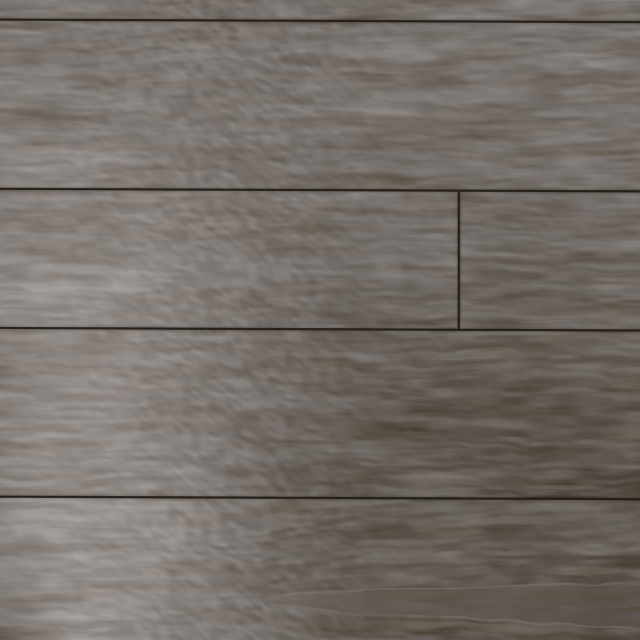
Give the GLSL for this texture, as a WebGL 1 fragment shader.

```glsl
precision highp float;

uniform vec2 u_resolution;

// Plank layout
const vec4 SEAM_HEIGHTS = vec4(0.9694, 0.7050, 0.4876, 0.2240);
const float SEAM_TILT = 0.004;
const float SEAM_HALF_WIDTH = 0.0017;
const float JOINT_X = 0.717;
const float JOINT_ROW = 2.0;

// Wood grain
const vec2 STREAK_FREQ = vec2(7.0, 85.0);
const vec2 FIBRE_FREQ = vec2(26.0, 150.0);
const vec2 FLECK_FREQ = vec2(75.0, 135.0);
const float STREAK_DEPTH = 0.125;
const float FIBRE_DEPTH = 0.085;
const float FLECK_DEPTH = 0.11;
const float PLANK_VARIATION = 0.022;

// Arched growth ring in the lowest plank
const vec2 ARCH_TIP = vec2(0.41, 0.061);
const float ARCH_CURVE = 500.0;

// Light and colour
const vec2 GLOW_CENTER = vec2(0.13, 0.14);
const vec2 GLOW_SIZE = vec2(0.30, 0.58);
const float GLOW_STRENGTH = 0.23;
const vec3 DARK_WOOD = vec3(0.23, 0.20, 0.17);
const vec3 LIGHT_WOOD = vec3(0.67, 0.65, 0.645);
const vec3 PORE_TINT = vec3(0.008, 0.001, -0.014);
const vec3 RING_COLOR = vec3(0.53, 0.48, 0.43);
const vec3 SEAM_COLOR = vec3(0.13, 0.105, 0.075);

float hash(vec2 p) {
    vec3 q = fract(vec3(p.xyx) * 0.1031);
    q += dot(q, q.yzx + 33.33);
    return fract((q.x + q.y) * q.z);
}

float noise(vec2 p) {
    vec2 cell = floor(p);
    vec2 f = fract(p);
    f = f * f * (3.0 - 2.0 * f);
    float low = mix(hash(cell), hash(cell + vec2(1.0, 0.0)), f.x);
    float high = mix(hash(cell + vec2(0.0, 1.0)), hash(cell + 1.0), f.x);
    return mix(low, high, f.y);
}

float fbm(vec2 p) {
    float sum = 0.0;
    float weight = 0.5;
    for (int i = 0; i < 4; i++) {
        sum += weight * noise(p);
        p = p * 2.03 + 17.3;
        weight *= 0.5;
    }
    return sum / 0.9375;
}

// Soft coverage of a line, given the distance to its centre
float lineMask(float dist, float halfWidth, float soft) {
    return 1.0 - smoothstep(halfWidth - soft, halfWidth + soft, dist);
}

// Broad sheen on the left over a falloff to the lower right
float lighting(vec2 uv) {
    vec2 d = (uv - GLOW_CENTER) / GLOW_SIZE;
    float ambient = mix(0.345, 0.455, smoothstep(0.0, 0.85, uv.y));
    float corner = 0.07 * smoothstep(0.12, 0.0, uv.x) * smoothstep(0.25, 0.0, uv.y);
    return ambient + GLOW_STRENGTH * exp(-dot(d, d)) - corner;
}

void main() {
    vec2 uv = gl_FragCoord.xy / u_resolution;
    float pixel = 1.0 / min(u_resolution.x, u_resolution.y);
    vec2 p = vec2(uv.x, uv.y + SEAM_TILT * uv.x);

    // Row and plank identity
    float row = dot(step(vec4(p.y), SEAM_HEIGHTS), vec4(1.0));
    float inJointRow = 1.0 - step(0.5, abs(row - JOINT_ROW));
    float plank = row + 7.0 * inJointRow * step(JOINT_X, p.x);
    vec2 seed = vec2(plank * 13.7, plank * 41.3);

    // Grain bends gently, and parts around the arch in the lowest plank
    vec2 g = p;
    g.y += 0.022 * (fbm(p * vec2(3.0, 7.0) + seed) - 0.5);
    g.y += 0.005 * (noise(p * vec2(24.0, 40.0) + seed) - 0.5);
    float lowest = step(3.5, row);
    float rise = g.y - ARCH_TIP.y;
    float archHalf = sqrt(max(p.x - ARCH_TIP.x, 0.0) / ARCH_CURVE);
    float ringDist = abs(rise) - archHalf;
    float inside = lowest * smoothstep(0.004, -0.006, ringDist) * smoothstep(0.0, 0.01, archHalf);
    g.y -= lowest * sign(rise) * archHalf;

    // Long streaks, short fibres, and flecks strongest left of centre
    float streak = fbm(g * STREAK_FREQ + seed) - 0.5;
    float fibre = noise(g * FIBRE_FREQ + seed) - 0.5;
    vec2 skewed = g + vec2(0.0, 0.35 * g.x);
    float fleck = noise(skewed * FLECK_FREQ + seed) - 0.5;
    float flecked = exp(-pow((uv.x - 0.36) / 0.2, 2.0));
    float grain = STREAK_DEPTH * streak * (1.45 - 0.7 * flecked);
    grain += FIBRE_DEPTH * fibre * (1.0 - 0.4 * flecked);
    grain += FLECK_DEPTH * fleck * (0.2 + 0.6 * flecked);
    grain *= 1.0 - 0.7 * inside;

    // Wood tone
    float patchTone = 0.05 * (fbm(p * vec2(4.0, 9.0) + seed) - 0.5);
    float plankTone = PLANK_VARIATION * (hash(seed + 3.0) - 0.5);
    float tone = lighting(uv) + grain + patchTone + plankTone;
    vec3 color = mix(DARK_WOOD, LIGHT_WOOD, (tone - DARK_WOOD.r) / (LIGHT_WOOD.r - DARK_WOOD.r));
    color += PORE_TINT * smoothstep(0.0, -0.22, streak);

    // Pale ridges on the right, and the arch outline
    float ridge = smoothstep(0.62, 0.82, noise(g * vec2(9.0, 95.0) + seed + 60.0));
    float ridgeArea = smoothstep(0.45, 0.85, uv.x) * smoothstep(0.75, 0.3, uv.y) * (1.0 - inside);
    float ring = lowest * lineMask(abs(ringDist), 0.0016, max(0.0016, pixel));
    ring *= smoothstep(0.0, 0.012, archHalf) * (0.4 + 0.6 * noise(p * vec2(40.0, 20.0)));
    color = mix(color, RING_COLOR, max(0.32 * ridge * ridgeArea, 0.55 * ring));

    // Dark gaps with a faint soft shadow
    vec4 gaps = abs(p.y - SEAM_HEIGHTS);
    float seamDist = min(min(gaps.x, gaps.y), min(gaps.z, gaps.w));
    float jointDist = mix(1.0, abs(p.x - JOINT_X), inJointRow);
    float gapDist = min(seamDist, jointDist);
    color *= 1.0 - 0.18 * smoothstep(0.007, 0.0, gapDist);
    color = mix(color, SEAM_COLOR, 0.92 * lineMask(gapDist, SEAM_HALF_WIDTH, max(0.001, 0.7 * pixel)));

    gl_FragColor = vec4(color, 1.0);
}
```
